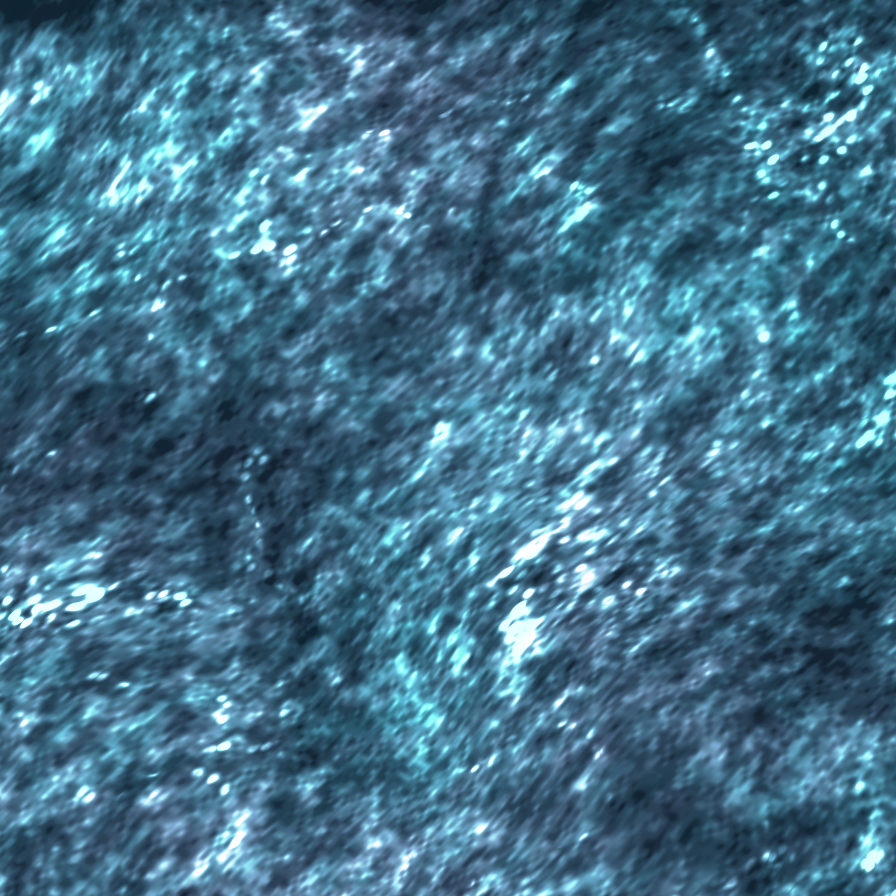
Give the GLSL for this texture, as a three.js fragment shader.

```glsl
// Storm-lit sea surface: broad swell patches overlaid with fine slanted streaks.
// Layered noise sets the tone, ridged noise places foam crests, and stretched
// cellular noise breaks them into sharp glints; a colour ramp tints it all.
#define FLOW_ANGLE   0.70
#define SWELL_SCALE  vec2(4.0, 6.0)
#define STREAK_SCALE vec2(27.0, 56.0)
#define GLINT_SCALE  vec2(50.0, 100.0)
#define CREST_SCALE  5.0
#define LINE_SCALE   vec2(6.5, 10.0)
#define SWELL_GAIN   0.46
#define STREAK_GAIN  0.74
#define CREST_GAIN   0.95
#define GLINT_GAIN   3.60
#define TINT_GAIN    0.50

varying vec2 vUv;

const vec3 ABYSS = vec3(0.07, 0.14, 0.20);
const vec3 DEEP  = vec3(0.15, 0.26, 0.34);
const vec3 WATER = vec3(0.23, 0.38, 0.48);
const vec3 SHEEN = vec3(0.33, 0.53, 0.64);
const vec3 SPRAY = vec3(0.44, 0.69, 0.83);
const vec3 AQUA  = vec3(0.59, 0.94, 0.97);
const vec3 FOAM  = vec3(0.95, 1.00, 1.00);

vec2 hash2(vec2 cell) {
  vec3 q = fract(cell.xyx * vec3(0.1031, 0.1030, 0.0973));
  q += dot(q, q.yzx + 33.33);
  return fract((q.xx + q.yz) * q.zy);
}

float noise(vec2 p) {
  vec2 i = floor(p), f = fract(p);
  f = f * f * (3.0 - 2.0 * f);
  float low  = mix(hash2(i).x, hash2(i + vec2(1.0, 0.0)).x, f.x);
  float high = mix(hash2(i + vec2(0.0, 1.0)).x, hash2(i + 1.0).x, f.x);
  return mix(low, high, f.y);
}

vec2 noisePair(vec2 p) {
  return vec2(noise(p), noise(p + 37.4)) - 0.5;
}

mat2 rotation(float a) {
  return mat2(cos(a), -sin(a), sin(a), cos(a));
}

// Three octaves, centred on zero and scaled to unit deviation.
float layeredNoise(vec2 p, float persistence) {
  float sum = 0.0, power = 0.0, weight = 1.0;
  for (int i = 0; i < 3; i++) {
    sum += weight * (noise(p) - 0.5);
    power += weight * weight;
    p = rotation(0.10) * p * 2.03 + 17.3;
    weight *= persistence;
  }
  return sum / (0.2145 * sqrt(power));
}

// Small cellular flecks of random strength, stretched by the input space.
float glints(vec2 p) {
  vec2 home = floor(p);
  float best = 0.0;
  for (int y = -1; y <= 1; y++) {
    for (int x = -1; x <= 1; x++) {
      vec2 cell = home + vec2(float(x), float(y));
      float strength = smoothstep(0.30, 0.95, hash2(cell + 71.0).y);
      float d = length(p - cell - hash2(cell));
      best = max(best, strength * (1.0 - smoothstep(0.15, 0.60, d)));
    }
  }
  return best;
}

// Band around the middle contour of a noise field.
float ridge(vec2 p, float width) {
  return 1.0 - smoothstep(0.0, width, abs(noise(p) - 0.5));
}

// Colour stops spaced so each tone covers its share of the surface.
vec3 seaRamp(float tone) {
  vec3 c = mix(ABYSS, DEEP, smoothstep(-2.6, -1.06, tone));
  c = mix(c, WATER, clamp((tone + 1.06) / 1.01, 0.0, 1.0));
  c = mix(c, SHEEN, clamp((tone + 0.05) / 0.80, 0.0, 1.0));
  c = mix(c, SPRAY, clamp((tone - 0.75) / 0.65, 0.0, 1.0));
  c = mix(c, AQUA, clamp((tone - 1.40) / 0.48, 0.0, 1.0));
  return mix(c, FOAM, clamp((tone - 1.88) / 0.50, 0.0, 1.0));
}

void main() {
  // Bend the plane gently; roughen it more for the foam outlines.
  vec2 p = vUv + 0.055 * noisePair(vUv * 3.5 + 9.0) + 0.006 * noisePair(vUv * 18.0);
  vec2 rough = p + 0.035 * noisePair(vUv * 22.0 + 3.0);
  vec2 flow = rotation(FLOW_ANGLE) * p;

  // Foam: broad crests in a few places, thin lines in others.
  float crest = ridge(rough * CREST_SCALE + 4.7, 0.13)
              * smoothstep(0.48, 0.80, noise(p * 3.1 + 23.0));
  float line = ridge(rotation(0.35) * rough * LINE_SCALE + 15.0, 0.07)
             * smoothstep(0.45, 0.70, noise(p * 5.0 + 60.0));
  float scatter = 0.30 * smoothstep(0.45, 0.75, noise(rough * 8.0 + 90.0));

  // Tone of the water, with livelier grain inside the foam.
  float swell = layeredNoise(rough * SWELL_SCALE + 12.0, 0.55);
  float streak = layeredNoise(flow * STREAK_SCALE + 40.0, 0.85);
  float tone = SWELL_GAIN * swell + STREAK_GAIN * (1.0 + 0.5 * crest) * streak - 0.24;
  float sparkle = glints(flow * GLINT_SCALE + 5.0);
  tone += CREST_GAIN * crest + 0.25 * line;
  tone += GLINT_GAIN * sparkle * max(max(crest, 0.8 * line), scatter);
  tone -= 1.0 * smoothstep(0.94, 1.0, vUv.y);

  // Drift between teal and a dusky mauve, with finer flecks of hue.
  float hue = noise(p * 4.3 + 80.0) - 0.5 + 0.6 * (noise(flow * STREAK_SCALE + 7.0) - 0.5);
  vec3 tint = 1.0 + TINT_GAIN * hue * vec3(0.70, -0.10, 0.02);
  gl_FragColor = vec4(clamp(seaRamp(tone) * tint, 0.0, 1.0), 1.0);
}
```
